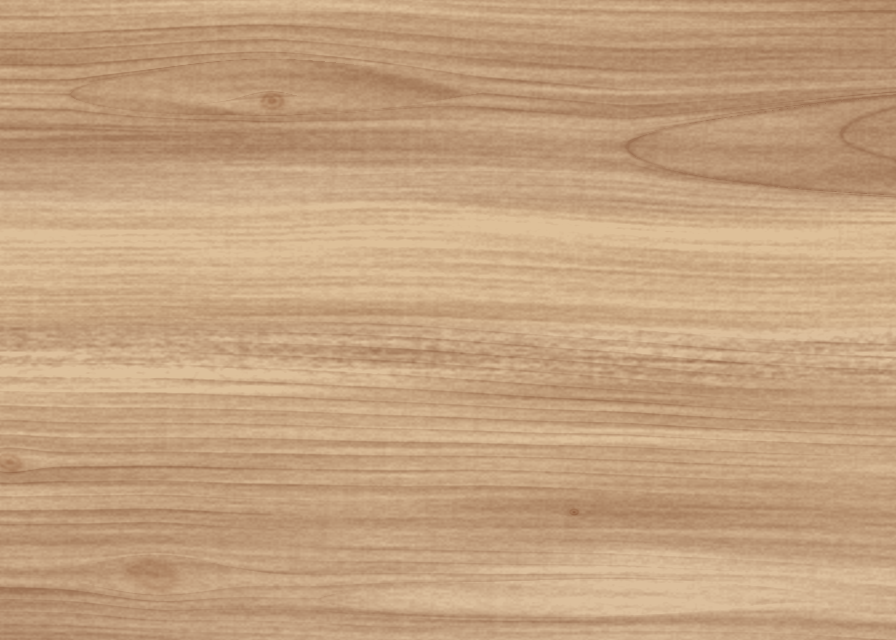
This texture is drawn by a WebGL 1 fragment shader. Its source:

```glsl
precision highp float;
// Pale brown wood board: horizontal grain, cathedral arches, ray flecks and small knots.
uniform vec2 u_resolution;

const vec3 DARK_WOOD = vec3(0.70, 0.55, 0.42);
const vec3 LIGHT_WOOD = vec3(0.84, 0.72, 0.58);
const vec3 YELLOW_TINT = vec3(0.006, 0.002, -0.010);
const vec3 KNOT_TINT = vec3(-0.10, -0.14, -0.14);
const float BASE_TONE = 0.57;
const float RING_COUNT = 46.0;
const float RING_DEPTH = 1.15;
const float FLECK_DEPTH = 0.75;
const float PORE_DEPTH = 0.32;

// Arches: tip x, tip y, squared width growth, length
const vec4 BIG_ARCH = vec4(0.98, 0.775, 0.0152, 3.0);
const vec4 INNER_ARCH = vec4(1.315, 0.795, 0.0200, 3.0);
const vec4 LEFT_ARCH = vec4(0.11, 0.855, 0.0080, 0.65);
const vec4 LOW_ARCH = vec4(0.50, 0.062, 0.0030, 0.80);

// Knots: centre x, centre y, radius
const vec3 EYE_KNOT = vec3(0.245, 0.097, 0.030);
const vec3 TOP_KNOT = vec3(0.425, 0.832, 0.014);
const vec3 EDGE_KNOT = vec3(0.016, 0.275, 0.014);
const vec3 PIN_KNOT = vec3(0.897, 0.195, 0.006);

float hash(vec2 p) {
  return fract(sin(dot(p, vec2(127.1, 311.7))) * 43758.5453);
}

float noise(vec2 p) {
  vec2 i = floor(p), f = fract(p);
  f = f * f * (3.0 - 2.0 * f);
  return mix(mix(hash(i), hash(i + vec2(1.0, 0.0)), f.x),
             mix(hash(i + vec2(0.0, 1.0)), hash(i + 1.0), f.x), f.y);
}

// Noise centred on zero, stretched by the given scale
float streak(vec2 p, float along, float across) {
  return noise(p * vec2(along, across) + across) - 0.5;
}

float band(float y, float low, float high, float soft) {
  return smoothstep(low - soft, low + soft, y) * (1.0 - smoothstep(high - soft, high + soft, y));
}

// Shift of the grain that flows around a body of squared half height h2
float flowAround(float dy, float h2) {
  return sign(dy) * sqrt(max(dy * dy - h2, 0.0)) - dy;
}

// x: grain shift, y: darkness of the outline
vec2 arch(vec2 p, vec4 a) {
  vec2 d = p - a.xy;
  float fade = 1.0 - smoothstep(0.25 * a.w, a.w, d.x);
  float shift = flowAround(d.y, a.z * max(d.x, 0.0) * fade);
  float q = d.y * d.y - a.z * d.x * fade;
  float edge = q / (length(vec2(a.z, 2.0 * d.y)) + 0.0001);
  float line = 0.8 * exp(-pow(edge / 0.0035, 2.0)) + 0.5 * exp(-abs(edge) / 0.014);
  return vec2(shift, line * fade);
}

// x: grain shift, y: darkness of the knot
vec2 knot(vec2 p, vec3 k) {
  vec2 d = p - k.xy;
  float shift = flowAround(d.y, k.z * k.z * exp(-pow(d.x / (3.0 * k.z), 2.0)));
  float e = length(d * vec2(0.65, 1.0)) / k.z + 0.5 * streak(p, 40.0, 50.0);
  float rings = 0.5 + 0.5 * cos(9.0 * e);
  float dark = (0.35 + 0.4 * rings) * (1.0 - smoothstep(0.5, 1.5, e)) + 0.4 * exp(-6.0 * e * e);
  return vec2(shift, dark);
}

void main() {
  vec2 p = gl_FragCoord.xy / u_resolution.y;

  // Gentle waves of the fibres
  vec2 w = p;
  w.y += 0.020 * streak(p, 1.8, 3.0) + 0.006 * streak(p, 5.0, 12.0);

  // Arches and knots push the grain aside; the inner arch is only a line
  vec2 arches = arch(w, BIG_ARCH) + vec2(0.0, 0.9) * arch(w, INNER_ARCH)
    + vec2(0.8, 0.55) * arch(w, LEFT_ARCH) + vec2(0.8, 0.5) * arch(w, LOW_ARCH);
  vec2 knots = knot(w, EYE_KNOT) * vec2(1.0, 0.7) + knot(w, TOP_KNOT)
    + knot(w, EDGE_KNOT) + knot(w, PIN_KNOT);
  vec2 g = vec2(w.x, w.y + 0.012 * w.x + arches.x + knots.x);

  // Broad boards of tone
  float pale = band(w.y, 0.49, 0.675, 0.015);
  float fleckZone = band(p.y + 0.3 * (w.y - p.y), 0.40, 0.485, 0.018);
  float tone = BASE_TONE + 0.34 * pale + 0.12 * fleckZone
    - 0.20 * band(w.y, 0.69, 0.80, 0.03) - 0.20 * band(w.y, 0.21, 0.33, 0.04);

  // Streaks from wide to hair thin; arch interiors keep some straight grain
  vec2 inner = vec2(w.x, mix(g.y, w.y, 0.4));
  tone += 0.75 * streak(g, 0.9, 10.0) + 0.62 * streak(inner, 1.1, 31.0);
  tone += 0.62 * streak(inner, 2.0, 83.0);
  tone += 0.58 * streak(inner, 5.0, 180.0);

  // Sharp late wood at the end of each ring
  float phase = fract(RING_COUNT * g.y + 3.5 * noise(g * vec2(0.6, 7.0)));
  float lateWood = pow(phase, 5.0) * (1.0 - smoothstep(0.84, 1.0, phase));
  float ringStrength = smoothstep(0.25, 0.75, noise(g * vec2(1.3, 15.0) + 40.0));
  tone -= RING_DEPTH * lateWood * ringStrength * (1.0 - 0.65 * pale);

  // Ray flecks and fine pores
  float flecks = 0.6 * streak(p, 75.0, 170.0) + 0.7 * streak(p, 130.0, 230.0);
  tone += FLECK_DEPTH * flecks * fleckZone;
  tone += PORE_DEPTH * (streak(p, 90.0, 210.0) + 0.9 * streak(p, 240.0, 290.0));

  tone -= 0.55 * arches.y;
  tone = clamp(tone, -0.55, 1.18);

  vec3 color = mix(DARK_WOOD, LIGHT_WOOD, tone);
  color += YELLOW_TINT * (pale + streak(g, 0.9, 8.0));
  color += KNOT_TINT * knots.y;
  gl_FragColor = vec4(color, 1.0);
}
```
